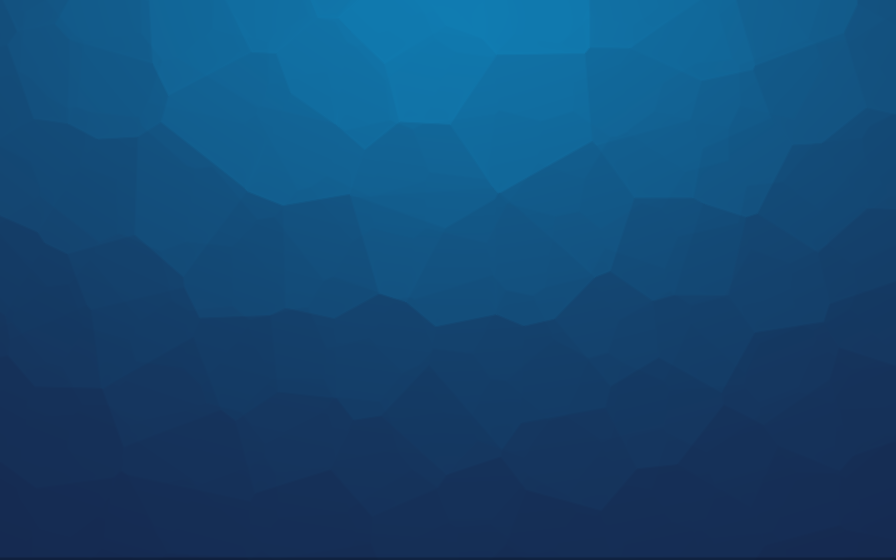
Write a Shadertoy shader that draws this background.

```glsl
// Deep blue water-like backdrop: a glow at the top centre, broken into crystalline
// facets. Two Voronoi layers pull each point toward its cell's site, so the smooth
// glow falls into gentle steps along the cell edges.

vec2 hash2(vec2 p) {
    return fract(sin(vec2(dot(p, vec2(127.1, 311.7)), dot(p, vec2(269.5, 183.3)))) * 43758.5453);
}

// xy: offset from p to its cell's site, z: random tint of the cell, w: edge distance
vec4 facet(vec2 p, float scale) {
    vec2 g = p * scale, cell = floor(g);
    vec2 nearSite = vec2(9.0), nextSite = vec2(9.0);
    float nearTint = 0.0, nextTint = 0.0;
    for (int j = -2; j <= 2; j++)
    for (int i = -2; i <= 2; i++) {
        vec2 id = cell + vec2(i, j);
        vec2 rnd = hash2(id);
        vec2 site = id + rnd - g;
        float tint = fract(rnd.x * 7.3 + rnd.y * 3.1) - 0.5;
        if (dot(site, site) < dot(nearSite, nearSite)) {
            nextSite = nearSite; nextTint = nearTint;
            nearSite = site; nearTint = tint;
        } else if (dot(site, site) < dot(nextSite, nextSite)) {
            nextSite = site; nextTint = tint;
        }
    }
    // Blend across the shared edge to smooth it
    float edge = dot(0.5 * (nearSite + nextSite), normalize(nextSite - nearSite)) / scale;
    float own = 0.5 + 0.5 * smoothstep(0.0, 1.2 / iResolution.y, edge);
    return vec4(mix(nextSite, nearSite, own) / scale, mix(nextTint, nearTint, own), edge);
}

// Brightness of the glow; its contours are wide, slightly pointed arcs
float glow(vec2 p, vec2 centre) {
    vec2 q = pow(abs(p - centre) * vec2(0.6, 1.0), vec2(1.7));
    return exp(-(q.x + q.y) / pow(0.6, 1.7));
}

void mainImage(out vec4 fragColor, in vec2 fragCoord) {
    vec2 p = fragCoord / iResolution.y;
    vec2 centre = vec2(0.51 * iResolution.x / iResolution.y, 1.0);

    // Large facets carry the steps, small ones add faint inner planes
    vec4 large = facet(p + 5.0, 6.6);
    vec4 small = facet(p + 11.0, 9.5);
    float light = glow(p + 0.5 * large.xy + 0.2 * small.xy, centre);
    light += (0.02 * large.z + 0.01 * small.z) * (0.3 + light) * (1.2 - light);

    // Thin pale rim on the lower sides of the large facets
    float lowerSide = smoothstep(0.02, 0.07, large.y);
    light += 0.025 * lowerSide * light * exp(-large.w * 180.0);

    vec3 navy = vec3(0.085, 0.148, 0.297);
    vec3 azure = vec3(0.063, 0.485, 0.695);
    vec3 col = mix(navy, azure, clamp(light, 0.0, 1.0));

    // Dark strip along the bottom edge
    col *= mix(0.75, 1.0, smoothstep(0.002, 0.007, p.y));
    fragColor = vec4(col, 1.0);
}
```
